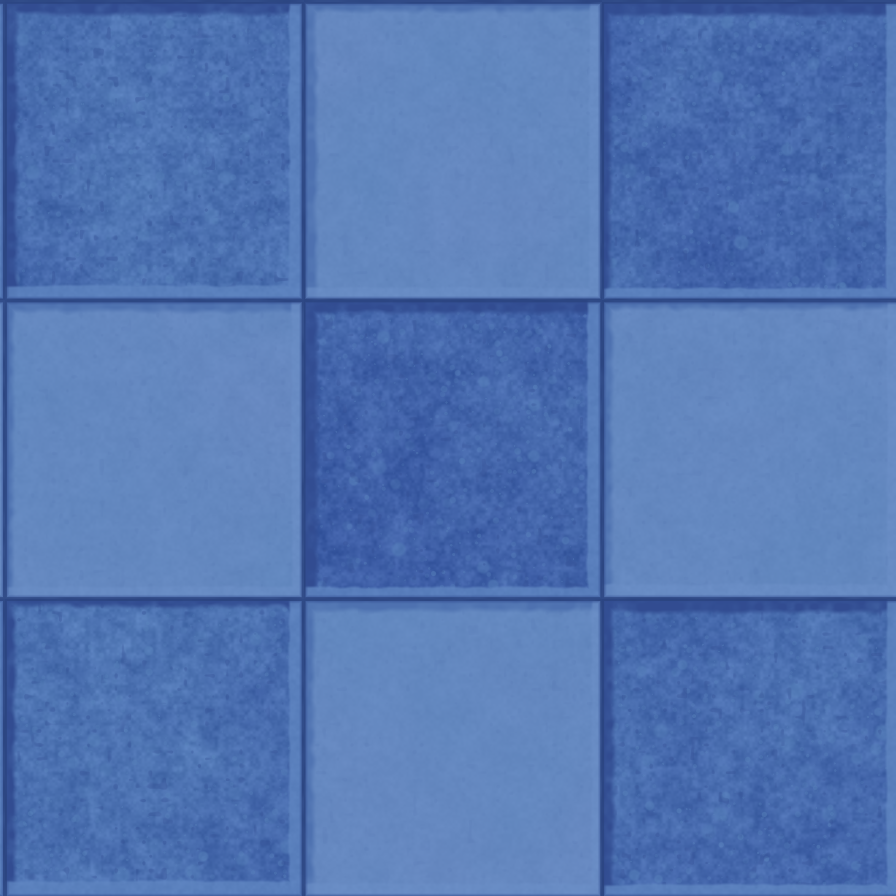
Reproduce this pattern procedurally as a Shadertoy shader.

```glsl
// Three by three checkerboard of bevelled blue tiles with speckled stone faces.

const float TILES = 3.0;                       // repeats across and down
const vec2  GRID_ORIGIN = vec2(0.0055, -0.002);
const float LINE_HALF = 0.0065;                // joint half width, in tiles
const vec2  BEVEL = vec2(0.042, 0.048);        // lit right and bottom rims
const vec2  SHADE = vec2(0.020, 0.045);        // range of shaded rim widths
const float GRAIN_SCALE = 58.0;
const float PEBBLE_SCALE = 15.0;

const vec3 JOINT       = vec3(0.165, 0.265, 0.500);
const vec3 DARK_FACE   = vec3(0.252, 0.382, 0.660);
const vec3 MID_FACE    = vec3(0.305, 0.455, 0.700);
const vec3 LIGHT_FACE  = vec3(0.393, 0.533, 0.752);
const vec3 DARK_SHADE  = vec3(0.195, 0.300, 0.570);
const vec3 LIGHT_SHADE = vec3(0.305, 0.445, 0.690);
const vec3 DARK_RIM    = vec3(0.365, 0.515, 0.750);
const vec3 LIGHT_RIM   = vec3(0.415, 0.555, 0.775);
const vec3 PEBBLE      = vec3(0.350, 0.520, 0.740);

float hash(vec2 p) {
    vec3 q = fract(p.xyx * 0.1031);
    q += dot(q, q.yzx + 33.33);
    return fract((q.x + q.y) * q.z);
}

float noise(vec2 p) {
    vec2 i = floor(p), f = fract(p);
    f = f * f * (3.0 - 2.0 * f);
    return mix(mix(hash(i), hash(i + vec2(1, 0)), f.x),
               mix(hash(i + vec2(0, 1)), hash(i + vec2(1, 1)), f.x), f.y);
}

float fbm(vec2 p) {
    float sum = 0.0, amp = 0.5;
    for (int i = 0; i < 4; i++) {
        sum += amp * noise(p);
        p = mat2(1.6, 1.2, -1.2, 1.6) * p + 17.3;
        amp *= 0.5;
    }
    return sum;
}

// Sparse soft round inclusions of random size and strength
float pebbles(vec2 p) {
    vec2 cell = floor(p);
    float cover = 0.0;
    for (int y = -1; y <= 1; y++)
    for (int x = -1; x <= 1; x++) {
        vec2 c = cell + vec2(x, y);
        vec2 centre = c + vec2(hash(c + 11.7), hash(c + 47.2));
        float size = hash(c + 83.1);
        float radius = mix(0.12, 0.50, size * size);
        float strength = max(hash(c + 29.4) - 0.55, 0.0) * 2.0;
        float d = length(p - centre);
        cover = max(cover, strength * (1.0 - smoothstep(radius * 0.55, radius, d)));
    }
    return cover;
}

void mainImage(out vec4 fragColor, in vec2 fragCoord) {
    vec2 p = (fragCoord / iResolution.xy - GRID_ORIGIN) * TILES;
    vec2 id = mod(floor(p), TILES);
    vec2 f = fract(p);
    float aa = TILES / min(iResolution.x, iResolution.y);
    float light = mod(id.x + id.y, 2.0);
    vec2 s = p + 20.0 + id * 7.0;               // separate stone per tile

    // Face colour: the centre tile is deepest, the left column palest
    float grain = noise(s * GRAIN_SCALE) + 0.6 * noise(s * GRAIN_SCALE * 1.9) - 0.8;
    float blotch = fbm(s * 13.0) - 0.47;
    float cloud = fbm(s * 2.2) - 0.47;
    float isCentre = 1.0 - step(0.5, length(id - 1.0));
    float tone = 0.48 + 0.25 * (1.0 - step(0.5, id.x)) - 0.33 * isCentre;
    tone += 1.2 * cloud + 0.7 * blotch + 0.16 * (f.y - 0.5);
    vec3 stone = mix(DARK_FACE, MID_FACE, clamp(tone, -0.2, 1.2));
    vec3 face = mix(stone, LIGHT_FACE + 0.035 * cloud * vec3(1.0, 0.2, 0.4), light);
    face += grain * mix(0.060, 0.015, light) + blotch * mix(0.07, 0.025, light);
    face = mix(face, PEBBLE, pebbles(s * PEBBLE_SCALE) * 0.55 * (1.0 - light));
    face = mix(face, PEBBLE, pebbles(s * PEBBLE_SCALE * 2.3) * mix(0.40, 0.06, light));
    float pit = smoothstep(0.80, 0.95, noise(s * 43.0 + 9.0));
    face = mix(face, DARK_SHADE, pit * mix(0.35, 0.06, light));

    // Shaded left and top rims, worn and of varying width
    vec2 wear = vec2(noise(vec2(s.y * 24.0, id.x)), noise(vec2(s.x * 24.0, id.y + 5.0)));
    vec2 width = mix(vec2(SHADE.x), vec2(SHADE.y), vec2(hash(id + 3.1), hash(id + 8.6)));
    vec2 inset = vec2(f.x, 1.0 - f.y) + (wear - 0.5) * 0.010;
    vec2 shadeXY = 1.0 - smoothstep(width - 0.010, width + 0.014, inset);
    float shade = max(shadeXY.x, shadeXY.y) * (0.65 + 0.5 * noise(s * 38.0));
    vec3 colour = mix(face, mix(DARK_SHADE, LIGHT_SHADE, light), min(shade, 1.0));

    // Lit right and bottom rims
    vec2 rimWidth = BEVEL * mix(vec2(0.8), vec2(1.2), vec2(hash(id + 5.3), hash(id + 1.9)));
    vec2 rimDist = vec2(1.0 - f.x, f.y) + (wear - 0.5) * 0.006;
    vec2 rimXY = 1.0 - smoothstep(rimWidth - 0.006, rimWidth + 0.006, rimDist);
    float rim = max(rimXY.x, rimXY.y) * mix(0.85, 0.7, light);
    vec3 rimColour = mix(DARK_RIM, LIGHT_RIM, light) + grain * 0.015;
    colour = mix(colour, rimColour, rim);

    // Narrow joints with a soft dark fringe
    vec2 edge = min(f, 1.0 - f);
    float d = min(edge.x, edge.y);
    colour = mix(colour, DARK_SHADE, 0.45 * (1.0 - smoothstep(LINE_HALF, 0.017, d)));
    float joint = 1.0 - smoothstep(LINE_HALF - aa * 0.6, LINE_HALF + aa * 0.6, d);
    colour = mix(colour, JOINT, joint * (0.72 + 0.22 * noise(s * 19.0)));

    fragColor = vec4(clamp(colour, 0.0, 1.0), 1.0);
}
```
